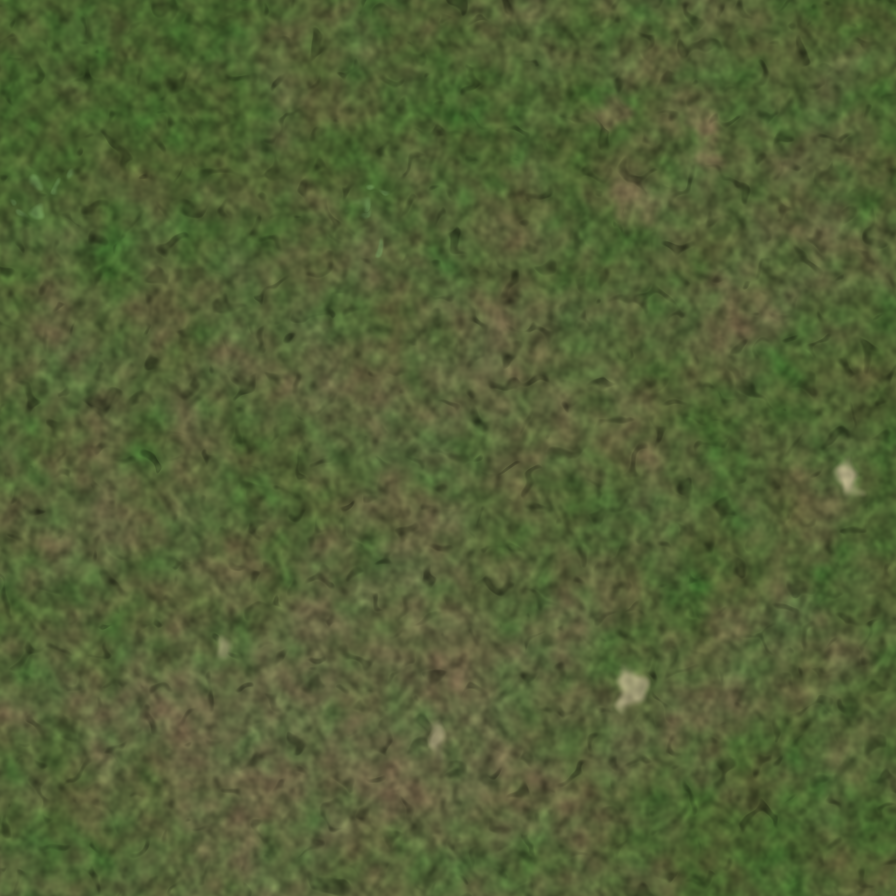
Write a three.js fragment shader that draws this texture.

```glsl
varying vec2 vUv;

#define FRESH_GRASS vec3(0.275, 0.365, 0.175)
#define DRY_GRASS vec3(0.380, 0.388, 0.255)
#define BARE_SOIL vec3(0.51, 0.43, 0.32)
#define PALE_SPOT vec3(0.70, 0.67, 0.52)
#define BRIGHT_FLECK vec3(0.42, 0.56, 0.34)
#define BLADE_FREQ 68.0
#define BLADE_CONTRAST 0.68
#define CREVICE_DEPTH 0.24
#define HUE_VARIATION 0.10
#define SPOT_RADIUS 0.017

vec2 hash2(vec2 p) {
  vec3 q = fract(p.xyx * vec3(0.1031, 0.1030, 0.0973));
  q += dot(q, q.yzx + 33.33);
  return fract((q.xx + q.yz) * q.zy);
}

// Gradient noise, centred on zero
float cornerSlope(vec2 cell, vec2 offset) {
  return dot(hash2(cell) * 2.0 - 1.0, offset);
}

float noise(vec2 p) {
  vec2 i = floor(p), f = fract(p);
  vec2 u = f * f * f * (f * (f * 6.0 - 15.0) + 10.0);
  vec2 e = vec2(1.0, 0.0);
  float low = mix(cornerSlope(i, f), cornerSlope(i + e, f - e), u.x);
  float high = mix(cornerSlope(i + e.yx, f - e.yx),
                   cornerSlope(i + e.xx, f - e.xx), u.x);
  return mix(low, high, u.y);
}

vec2 noise2(vec2 p) {
  return vec2(noise(p), noise(p + 57.3));
}

mat2 rotation(float a) {
  float c = cos(a), s = sin(a);
  return mat2(c, s, -s, c);
}

float blob(vec2 p, vec2 centre, float radius) {
  return 1.0 - smoothstep(0.35 * radius, 1.25 * radius, length(p - centre));
}

// Short tufts crossing at two angles, over soft clumps
float bladeGrain(vec2 p) {
  vec2 q = p + 0.012 * noise2(p * 24.0);
  float left = noise(rotation(0.5) * q * BLADE_FREQ * vec2(1.25, 0.8));
  float right = noise(rotation(-0.7) * q * BLADE_FREQ * vec2(1.3, 0.75) + 31.0);
  float clumps = noise(q * BLADE_FREQ * 0.5 + 11.0);
  float fine = noise(p * BLADE_FREQ * 1.9 + 73.0);
  return 0.45 * (left + right) + 0.38 * clumps + 0.28 * fine;
}

// Broad dry band rising from the lower left, broken up by noise
float dryness(vec2 p) {
  float band = 0.30 - abs(dot(p - vec2(0.35, 0.32), vec2(0.66, -0.30)))
             - 0.45 * smoothstep(0.5, 1.0, p.y);
  float patches = 0.75 * noise(p * 3.2 + 4.0) + 0.6 * noise(p * 8.0 + 19.0)
                + 0.55 * noise(p * 21.0 + 7.0);
  return clamp(0.44 + band + patches, 0.0, 1.0);
}

void main() {
  vec2 p = vUv;
  vec2 ragged = p + 0.018 * noise2(p * 45.0) + 0.022 * noise2(p * 20.0 + 9.0);

  // Turf colour
  vec3 color = mix(FRESH_GRASS, DRY_GRASS, dryness(p));
  float hue = noise(p * 13.0 + 41.0) + 0.8 * noise(p * 42.0 + 83.0);
  color += HUE_VARIATION * hue * vec3(0.7, -0.25, 0.25);

  // Worn soil in a broken ring
  float soil = 0.0;
  for (int i = 0; i < 4; i++) {
    float k = float(i);
    float angle = 0.5 + 1.9 * k;
    vec2 centre = vec2(0.73, 0.83) + 0.062 * vec2(cos(angle), sin(angle));
    float size = 0.020 + 0.014 * hash2(vec2(k, 5.0)).x;
    soil = max(soil, blob(ragged, centre, size));
  }
  soil *= 0.72 + 0.7 * noise(p * 38.0 + 3.0);
  color = mix(color, BARE_SOIL, 0.68 * clamp(soil, 0.0, 1.0));
  float wornHalo = blob(ragged, vec2(0.66, 0.54), 0.07);
  color = mix(color, BARE_SOIL, 0.2 * wornHalo);

  // Bright leaf flecks in two loose clusters
  float flecks = 0.0;
  for (int i = 0; i < 12; i++) {
    float k = float(i);
    vec2 cluster = mix(vec2(0.05, 0.79), vec2(0.385, 0.76), mod(k, 2.0));
    vec2 scatter = (hash2(vec2(k, 17.0)) - 0.5) * vec2(0.09, 0.07);
    flecks = max(flecks, blob(ragged, cluster + scatter, 0.006));
  }
  color = mix(color, BRIGHT_FLECK, 0.5 * flecks);

  // Blade light and dark gaps
  float crevice = smoothstep(0.16, 0.46, noise(ragged * 50.0 + 29.0));
  color *= 1.02 + BLADE_CONTRAST * bladeGrain(p) - CREVICE_DEPTH * crevice;

  // Pale spots along a shallow curve
  for (int i = 0; i < 4; i++) {
    float k = float(i);
    vec2 centre = vec2(0.26 + 0.23 * k, 0.27 + k * (0.08 * k - 0.18));
    centre += 0.03 * (hash2(vec2(k, 23.0)) - 0.5);
    float strength = mix(0.5, 0.95, k / 3.0);
    vec2 squeeze = vec2(1.15, 0.85);
    float spot = blob(ragged * squeeze, centre * squeeze, SPOT_RADIUS);
    color = mix(color, PALE_SPOT * (1.0 + 0.3 * noise(p * 80.0)), strength * spot);
  }

  gl_FragColor = vec4(color, 1.0);
}
```
